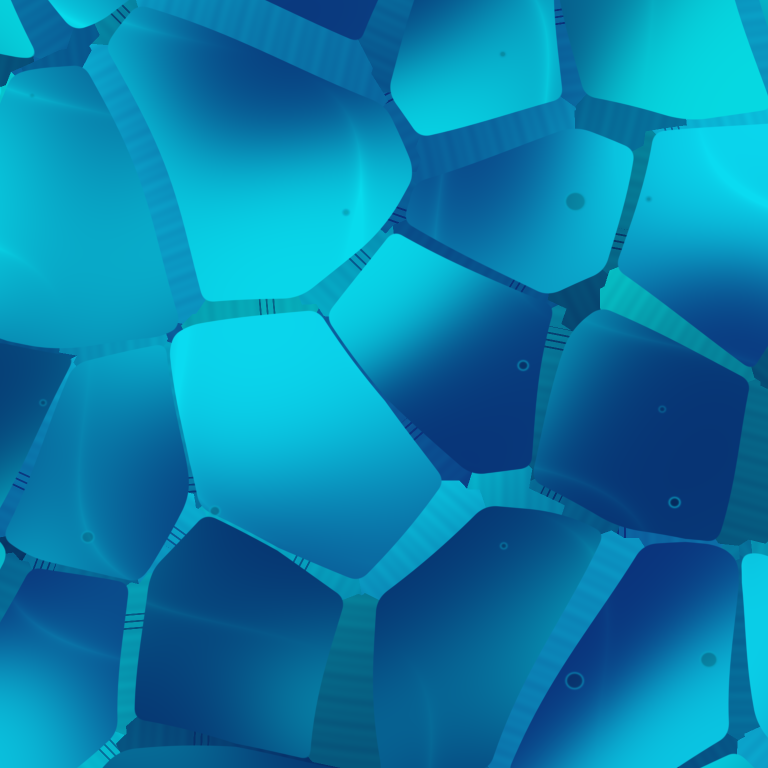
Write a Shadertoy shader that draws this background.

```glsl
// Glassy blue and cyan stones: a jittered cellular pattern with smooth inner glows,
// separated by tapering, streaked facets. Colour comes from layered sines pushed
// through one navy-to-cyan ramp; small rings are scattered over the top.

const vec2 GRID = vec2(4.0, 3.3);   // stones across and up the canvas
const float SOFT = 0.0009;          // edge softness in canvas units

float hash1(vec2 p) {
    return fract(sin(dot(p, vec2(127.1, 311.7))) * 43758.5);
}

vec2 hash2(vec2 p) {
    return vec2(hash1(p), hash1(p + 17.3));
}

float smoothMin(float a, float b, float k) {
    float h = max(k - abs(a - b), 0.0) / k;
    return min(a, b) - h * h * k * 0.25;
}

// Navy to cyan; tint leans towards blue (+) or teal (-)
vec3 ramp(float t, float tint) {
    t = clamp(t, 0.0, 1.0);
    float g = 0.19 + 0.42 * t + 0.25 * t * t;
    float b = 0.47 + 0.7 * (g - 0.23);
    return vec3(0.025 + 0.03 * max(tint, 0.0), g, b + 0.07 * tint);
}

// Broad light and dark swells, spread evenly over 0..1
float glow(vec2 p, vec2 shift) {
    float s = sin(5.0 * p.x + shift.x + 1.2 * sin(6.0 * p.y + shift.y));
    s += sin(8.5 * p.y + shift.y + 1.1 * sin(6.0 * p.x - shift.x));
    s += 0.35 * sin(13.0 * p.x - 9.0 * p.y + shift.x + shift.y);
    s += 1.3 * (p.y - 0.5) + 0.5 * (p.x - 0.5);
    return 1.0 / (1.0 + exp(-1.6 * s));
}

// Faint, soft creases of light
float crease(vec2 p, vec2 shift) {
    float wave = sin(9.0 * p.x + 7.0 * p.y + shift.x + 1.1 * sin(8.0 * p.y - 5.0 * p.x));
    float fade = 0.5 + 0.5 * sin(11.0 * p.x - 8.0 * p.y + shift.y);
    return exp(-9.0 * abs(wave)) * fade;
}

vec2 seedPoint(vec2 cell) {
    return (cell + 0.12 + 0.76 * hash2(cell)) / GRID;
}

vec2 nearestCell(vec2 p) {
    vec2 base = floor(p * GRID), best = base;
    float bestDist = 1e5;
    for (int j = -1; j <= 1; j++)
    for (int i = -1; i <= 1; i++) {
        vec2 cell = base + vec2(i, j);
        float d = distance(p, seedPoint(cell));
        if (d < bestDist) { bestDist = d; best = cell; }
    }
    return best;
}

// x: distance inside the stone, y: place along the facet, z: facet key, w: facet width
vec4 stoneEdge(vec2 p, vec2 home) {
    vec2 a = seedPoint(home);
    float body = 1.0, closest = 1e5;
    vec3 facet = vec3(0.0);
    for (int j = -2; j <= 2; j++)
    for (int i = -2; i <= 2; i++) {
        if (i == 0 && j == 0) continue;
        vec2 other = home + vec2(i, j), b = seedPoint(other);
        vec2 dir = normalize(b - a), mid = 0.5 * (a + b);
        vec2 tangent = vec2(-dir.y, dir.x) * (dir.x < 0.0 ? -1.0 : 1.0);
        float along = dot(p - mid, tangent);
        vec2 key = hash2((home + other) * 0.5 + 3.7);
        float width = 0.003 + 0.032 * key.y * key.y + 0.28 * (key.x - 0.5) * along;
        width = clamp(width, 0.002, 0.045);
        float d = dot(mid - p, dir) - width;
        body = smoothMin(body, d, 0.014);
        if (d < closest) { closest = d; facet = vec3(along, key.x, width); }
    }
    return vec4(body, facet);
}

// Facet between two stones: flat tone, fine streaks and a few cross ticks
vec3 facetColour(vec2 p, float along, float key, float width) {
    float tone = mix(glow(p, vec2(1.0, 2.5)), fract(key * 7.3), 0.7);
    tone += 0.03 * sin(along * 310.0 + key * 20.0) * sin(along * 97.0) + 0.6 * along;
    float cluster = step(abs(along - 0.06 * (key - 0.5)), 0.014) * step(width, 0.015);
    float tick = cluster * smoothstep(0.6, 0.8, sin(along * 700.0));
    return ramp(tone - 0.4 * tick, 1.6 * fract(key * 13.7) - 0.9);
}

// Small dark beads with a light rim, scattered by chance
vec3 addRings(vec3 colour, vec2 p) {
    vec2 cell = floor(p * 5.0), rnd = hash2(cell + 41.0);
    vec2 centre = (cell + 0.2 + 0.6 * rnd) / 5.0;
    float present = step(0.45, hash1(cell + 73.0));
    float radius = mix(0.003, 0.014, rnd.x * rnd.y + 0.2 * rnd.x);
    float d = length((p - centre) * vec2(1.0, 1.08)) - radius;
    float rim = exp(-pow(d / 0.0016, 2.0));
    float inner = smoothstep(0.001, -0.002, d);
    float strength = present * (0.25 + 0.65 * rnd.y);
    colour = mix(colour, colour * 0.75, inner * strength);
    return mix(colour, vec3(0.03, 0.64, 0.77), rim * strength * 0.75);
}

vec3 scene(vec2 p) {
    vec2 bent = p + 0.011 * sin(p.yx * vec2(13.0, 11.0) + vec2(0.7, 2.1));
    vec2 home = nearestCell(bent);
    vec4 edge = stoneEdge(bent, home);
    vec2 shift = 2.6 * hash2(home + 9.0);
    float tone = glow(p, shift) + 0.13 * crease(p, shift);
    vec3 stone = ramp(tone, 0.9 * hash1(home + 5.0) - 0.35);
    vec3 facet = facetColour(p, edge.y, edge.z, edge.w);
    return addRings(mix(facet, stone, smoothstep(-SOFT, SOFT, edge.x)), p);
}

void mainImage(out vec4 fragColor, in vec2 fragCoord) {
    // Four samples per pixel smooth the facet joints
    vec3 sum = vec3(0.0);
    for (int k = 0; k < 4; k++) {
        vec2 offset = vec2(k % 2, k / 2) * 0.5 - 0.25;
        sum += scene((fragCoord + offset) / iResolution.y);
    }
    fragColor = vec4(sum * 0.25, 1.0);
}
```
